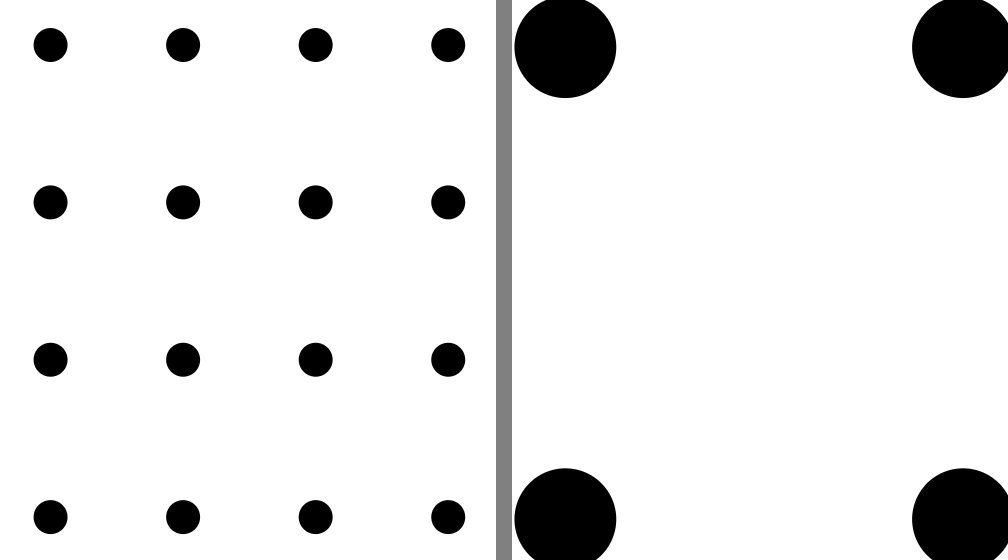
Left: the whole. Right: its middle third, enlarged.
This pattern is drawn by a Shadertoy shader. Its source:

```glsl
// A sparse grid of solid black dots on white, four across and four down.
// Space is folded into one cell around each dot, and the distance to a
// circle gives an evenly smoothed edge. All lengths are in canvas heights.

const vec3 PAPER = vec3(1.0);
const vec3 INK = vec3(0.0);
const vec2 PITCH = vec2(0.2367, 0.2810);     // spacing between dot centres
const vec2 FIRST_DOT = vec2(0.0903, 0.0766); // centre of the lower left dot
const float DOT_RADIUS = 0.0303;

// Offset from the nearest point of a grid
vec2 repeatGrid(vec2 p, vec2 origin, vec2 pitch) {
    vec2 cell = (p - origin) / pitch;
    return (fract(cell + 0.5) - 0.5) * pitch;
}

// Signed distance to a circle at the origin
float circleDistance(vec2 p, float radius) {
    return length(p) - radius;
}

// Coverage of a shape, smoothed across one pixel
float coverage(float dist, float pixel) {
    return clamp(0.5 - dist / pixel, 0.0, 1.0);
}

void mainImage(out vec4 fragColor, in vec2 fragCoord) {
    float pixel = 1.0 / iResolution.y;
    vec2 p = fragCoord * pixel;

    // Dots
    vec2 local = repeatGrid(p, FIRST_DOT, PITCH);
    float dot_ = coverage(circleDistance(local, DOT_RADIUS), pixel);

    fragColor = vec4(mix(PAPER, INK, dot_), 1.0);
}
```
